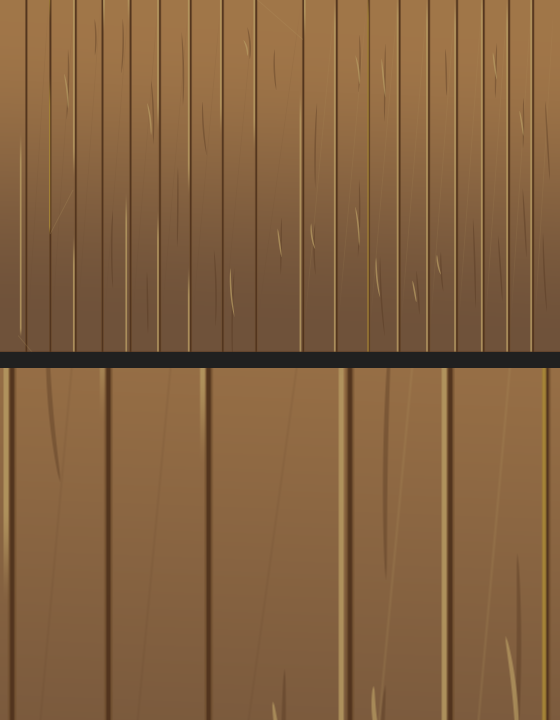
Top: the whole. Bottom: its middle third, enlarged.
Reproduce this texture procedurally as a Shadertoy shader.

```glsl
// Worn wooden planks: dark grooves, pale chipped edges and fine scratches.

float hash(float n) { return fract(sin(n * 127.1) * 43758.545); }

// Soft, antialiased band around d = 0, in units of the canvas width.
float band(float d, float halfWidth) {
    float soft = max(1.0 / iResolution.x, 0.0012);
    float w = max(halfWidth, 0.0);
    return clamp((w - abs(d)) / soft + 0.5, 0.0, 1.0) * min(1.0, 2.0 * w / soft);
}

// Groove position: planks widen towards the middle.
float grooveX(float i) {
    float d = i - 8.5;
    float k = abs(d) - 3.5;
    return 0.4994 + 0.0537 * d + sign(d) * (0.026 - 0.0012 * k * k);
}

// Tapered, bent scratch that starts at a and runs down.
float scratch(vec2 p, vec2 a, float len, float lean, float bend, float w) {
    float s = (p.y - a.y) / len;
    float arch = max(4.0 * s * (1.0 - s), 0.0);
    return band(p.x - a.x - lean * s - bend * arch, w * sqrt(arch));
}

// Thin straight segment.
float segment(vec2 p, vec2 a, vec2 b) {
    vec2 ab = b - a;
    float h = clamp(dot(p - a, ab) / dot(ab, ab), 0.0, 1.0);
    return band(length(p - a - ab * h), 0.0008);
}

void mainImage(out vec4 fragColor, in vec2 fragCoord) {
    // x in canvas widths, y in canvas heights measured downwards
    vec2 uv = fragCoord / iResolution.xy;
    vec2 p = vec2(uv.x, 1.0 - uv.y);
    vec2 q = vec2(p.x, p.y * iResolution.y / iResolution.x);

    vec3 dark = vec3(0.31, 0.195, 0.11);
    vec3 brown = vec3(0.42, 0.29, 0.16);
    vec3 pale = vec3(0.71, 0.60, 0.38);
    vec3 gold = vec3(0.68, 0.55, 0.22);

    // Warm light falling off towards the bottom
    float light = smoothstep(0.04, 0.93, uv.y + 0.06 * (uv.x - 0.5));
    vec3 col = mix(vec3(0.435, 0.32, 0.226), vec3(0.628, 0.461, 0.283), light);

    // End of the upper and start of the lower chip, for the worn left half
    float upperEnd[10] = float[](0.0, 0.07, 0.51, 0.10, 0.08, 0.38, 0.56, 0.39, 0.43, 0.12);
    float lowerStart[10] = float[](0.37, 0.21, 0.66, 2.0, 0.54, 0.59, 0.75, 2.0, 2.0, 0.25);

    for (int n = 0; n < 18; n++) {
        float i = float(n);
        float x = grooveX(i);
        float next = grooveX(i + 1.0);
        bool worn = n < 10;

        // Faint slanting line across each plank
        float slant = band(p.x - mix(next - 0.003, x + 0.004, p.y / 0.9), 0.0007);
        slant *= smoothstep(0.0, 0.15, p.y) * (1.0 - smoothstep(0.7, 0.95, p.y));
        col = mix(col, n < 9 ? dark : pale, slant * (n < 9 ? 0.09 : 0.17));

        // Dark scratches, some with a pale one beside them
        for (int k = 0; k < 2; k++) {
            float id = i * 2.0 + float(k) + 5.0;
            float r = hash(id);
            float s = hash(id + 61.3);
            float len = 0.06 + 0.13 * r;
            vec2 a = vec2(mix(x, next, 0.35 + 0.4 * s),
                          0.05 + 0.42 * float(k) + 0.32 * hash(id + 17.7));
            float lean = 0.012 * (hash(id + 33.1) - 0.25);
            float bend = 0.005 * (s - 0.5);
            float seen = step(0.2, hash(id + 90.9)) * step(0.5, i);
            col = mix(col, dark, 0.36 * seen * scratch(p, a, len * 1.5, lean, bend, 0.0014));
            vec2 b = a + vec2(-0.007, len * 0.6 * s);
            float chip = seen * step(0.55, hash(id + 48.2));
            col = mix(col, pale, 0.75 * chip * scratch(p, b, len * 0.75, 0.007, bend, 0.0014));
        }

        // Groove with a soft brown rim
        col = mix(col, brown, 0.55 * band(p.x - x - 0.0002, 0.0025));
        col = mix(col, dark, 0.92 * band(p.x - x - 0.0002, 0.0013));

        // Pale edge left of the groove
        float top = worn ? upperEnd[n % 10] : 0.0;
        float start = worn ? lowerStart[n % 10] : 0.09 * hash(i + 2.0) - 0.08;
        float stop = n == 0 ? 0.96 : n == 1 ? 0.67 : 2.0;
        bool thin = n == 1 || n == 11;
        float shift = n == 0 ? 0.010 : n == 4 ? 0.0075 : n == 9 ? 0.005 : thin ? 0.0012 : 0.0034;
        float upperShift = n == 3 || n == 9 ? -0.0028 : min(shift, 0.0034);
        float w = thin ? 0.0012 : 0.0015;
        float upper = band(p.x - x + upperShift, w) * (1.0 - smoothstep(top - 0.1, top, p.y));
        float lower = band(p.x - x + shift, w) * smoothstep(start, start + 0.1, p.y)
                    * (1.0 - smoothstep(stop - 0.03, stop, p.y));
        float edge = max(upper * step(0.01, top), lower);
        col = mix(col, thin ? gold : pale, 0.85 * edge);
    }

    // Hairlines joining broken edges
    float hair = segment(q, vec2(0.46, 0.0), vec2(0.54, 0.07));
    hair = max(hair, segment(q, vec2(0.09, 0.417), vec2(0.13, 0.34)));
    hair = max(hair, segment(q, vec2(0.033, 0.6), vec2(0.06, 0.632)));
    col = mix(col, pale, 0.25 * hair);

    // Shaded lower rim
    col = mix(col, dark, 0.4 * (1.0 - smoothstep(0.001, 0.005, uv.y)));
    fragColor = vec4(col, 1.0);
}
```
